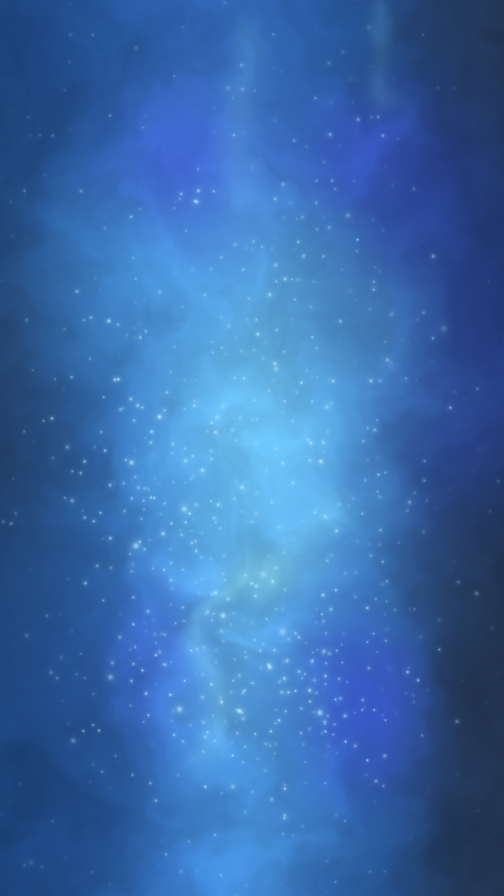
A Shadertoy shader for this background:

```glsl
// Draws a tall blue nebula with a bright misty core, violet clouds and scattered stars.

float hash(vec2 p) {
    return fract(sin(dot(p, vec2(127.1, 311.7))) * 43758.545);
}

float noise(vec2 p) {
    vec2 i = floor(p), f = fract(p);
    f = f * f * (3.0 - 2.0 * f);
    float low = mix(hash(i), hash(i + vec2(1, 0)), f.x);
    float high = mix(hash(i + vec2(0, 1)), hash(i + vec2(1, 1)), f.x);
    return mix(low, high, f.y);
}

// Fractal noise, roughly centred on 0.5
float fbm(vec2 p) {
    float sum = 0.0, amp = 0.5;
    for (int i = 0; i < 6; i++) {
        sum += amp * noise(p);
        p = mat2(1.6, 1.2, -1.2, 1.6) * p + 7.3;
        amp *= 0.5;
    }
    return sum;
}

// Soft elliptical cloud
float glow(vec2 p, vec2 center, vec2 radius) {
    vec2 q = (p - center) / radius;
    return exp(-dot(q, q));
}

// Soft strand around a line segment
float strand(vec2 p, vec2 a, vec2 b, float width) {
    vec2 d = b - a;
    float t = clamp(dot(p - a, d) / dot(d, d), 0.0, 1.0);
    float r = length(p - a - d * t) / width;
    return exp(-r * r);
}

// One star per occupied grid cell, kept clear of the cell borders
float starLayer(vec2 p, float cells, float density, float radius, float seed) {
    vec2 id = floor(p * cells);
    vec2 key = id + seed;
    vec2 center = (id + 0.2 + 0.6 * vec2(hash(key), hash(key + 31.7))) / cells;
    float d = length(p - center);
    float size = radius * mix(0.7, 1.25, hash(key + 57.3));
    float core = exp(-d * d / (size * size));
    float halo = 0.2 * exp(-d * d / (size * size * 8.0));
    float fade = smoothstep(0.0, 0.12, density - hash(key + 83.1));
    return (core + halo) * fade * mix(0.3, 1.0, hash(key + 11.9));
}

vec3 nebula(vec2 p, vec2 w) {
    const vec3 navy = vec3(0.10, 0.25, 0.46);
    const vec3 slate = vec3(0.13, 0.20, 0.31);
    const vec3 blue = vec3(0.19, 0.40, 0.72);
    const vec3 azure = vec3(0.28, 0.58, 0.87);
    const vec3 cyan = vec3(0.41, 0.74, 0.93);
    const vec3 indigo = vec3(0.15, 0.23, 0.58);
    const vec3 violet = vec3(0.26, 0.38, 0.85);

    // Dark sides and the blue column
    vec3 col = mix(navy, slate, smoothstep(0.65, 0.98, w.x));
    col = mix(col, slate, 0.70 * glow(w, vec2(0.0, 0.98), vec2(0.16, 0.42)));
    col = mix(col, blue, 0.95 * glow(w, vec2(0.46, 0.9), vec2(0.31, 2.5)));

    // Indigo shoulders on the right
    col = mix(col, indigo, 0.85 * glow(w, vec2(0.82, 1.32), vec2(0.17, 0.22)));
    col = mix(col, vec3(0.12, 0.22, 0.47), 0.75 * glow(w, vec2(1.0, 1.14), vec2(0.15, 0.36)));
    col = mix(col, indigo, 0.65 * glow(w, vec2(0.88, 0.94), vec2(0.17, 0.24)));

    // Bright core, left wing and lower stream
    col = mix(col, azure, 0.80 * glow(w, vec2(0.27, 1.22), vec2(0.19, 0.21)));
    col = mix(col, azure, 0.85 * glow(w, vec2(0.48, 0.10), vec2(0.19, 0.42)));
    col = mix(col, azure, 0.70 * glow(w, vec2(0.48, 0.82), vec2(0.30, 0.34)));
    col = mix(col, cyan, 0.97 * glow(w, vec2(0.53, 0.93), vec2(0.22, 0.46)));
    col = mix(col, cyan, 0.55 * glow(w, vec2(0.49, 0.48), vec2(0.12, 0.15)));

    // Violet clouds and a dusty patch
    col = mix(col, violet, 0.70 * glow(w, vec2(0.38, 1.45), vec2(0.14, 0.13)));
    col = mix(col, vec3(0.22, 0.32, 0.76), 0.65 * glow(w, vec2(0.71, 1.48), vec2(0.12, 0.11)));
    col = mix(col, vec3(0.22, 0.33, 0.79), 0.80 * glow(w, vec2(0.72, 0.37), vec2(0.13, 0.15)));
    col = mix(col, violet, 0.45 * glow(w, vec2(0.30, 0.46), vec2(0.12, 0.14)));
    col = mix(col, vec3(0.25, 0.47, 0.70), 0.55 * glow(w, vec2(0.71, 1.12), vec2(0.08, 0.09)));
    col = mix(col, slate, 0.75 * glow(w, vec2(1.0, 0.42), vec2(0.14, 0.36)));

    // Pale knot, winding strand and faint upper wisps
    float bend = 0.425 - 0.03 * cos((p.y - 0.52) * 23.0) + 0.06 * smoothstep(0.55, 0.65, p.y);
    float span = smoothstep(0.20, 0.34, p.y) * smoothstep(0.70, 0.60, p.y);
    float wisps = 0.32 * span * glow(w, vec2(bend, p.y), vec2(0.030, 1.0));
    wisps += 0.50 * glow(w, vec2(0.53, 0.63), vec2(0.11, 0.045));
    wisps += 0.22 * strand(w, vec2(0.57, 0.64), vec2(0.67, 0.76), 0.035);
    wisps += 0.16 * strand(w, vec2(0.50, 1.68), vec2(0.49, 1.38), 0.035);
    wisps += 0.14 * strand(w, vec2(0.78, 1.74), vec2(0.76, 1.58), 0.025);
    return mix(col, vec3(0.52, 0.84, 0.96), min(wisps, 0.75));
}

void mainImage(out vec4 fragColor, in vec2 fragCoord) {
    // Canvas widths, with height scaled to the tall frame
    vec2 p = fragCoord / iResolution.xy * vec2(1.0, 16.0 / 9.0);
    vec2 drift = vec2(fbm(p * 5.0 + 3.1), fbm(p * 5.0 + 19.7)) - 0.49;
    vec3 col = nebula(p, p + 0.13 * drift);
    col *= 0.85 + 0.32 * fbm(p * 8.0 + drift * 3.0 + 41.0);

    // Stars gather along the core and in the lower half
    float crowd = 0.04 + 0.24 * glow(p, vec2(0.50, 0.85), vec2(0.36, 0.75));
    crowd += 0.28 * glow(p, vec2(0.28, 0.82), vec2(0.15, 0.17));
    crowd += 0.30 * glow(p, vec2(0.53, 0.42), vec2(0.24, 0.16));
    float stars = 0.85 * starLayer(p, 12.0, crowd * 0.75, 0.0050, 5.0);
    for (int i = 0; i < 3; i++) {
        float k = float(i);
        stars += 0.70 * starLayer(p + 0.013 * k, 24.0 + 13.0 * k, crowd * 0.75, 0.0032 - 0.0005 * k, 17.0 + 29.0 * k);
    }
    col = mix(col, vec3(0.70, 0.92, 1.0), clamp(stars, 0.0, 0.95));
    fragColor = vec4(col, 1.0);
}
```
